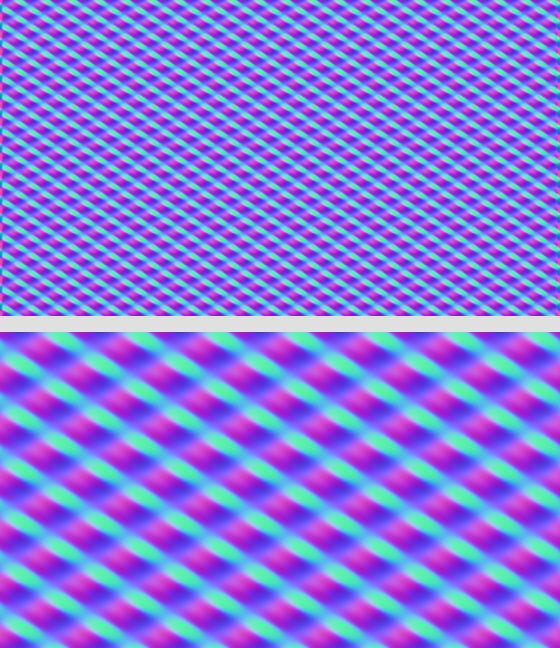
Top: the whole. Bottom: its middle third, enlarged.
A Shadertoy shader for this texture map:

```glsl
const float TAU = 6.2831853;
const vec2 REPEATS = vec2(21.0, 18.0);
const float PATCH_PHASE = 0.66;

// Narrow steep rise followed by a broad, gentle fall
float skewedSlope(float phase) {
    return cos(TAU * phase) + 0.45 * cos(2.0 * TAU * phase);
}

// Tilt of a ridged surface whose ridges are cut into diamond patches
vec2 diamondTilt(float across, float along, float ridgeStrength, float crossStrength) {
    float bump = 1.0 + 0.65 * cos(TAU * (along + 0.06));
    float ridge = ridgeStrength * bump * skewedSlope(across);

    // Cross cuts are deepest on the lower flank of each ridge
    float cutDepth = 0.6 - 0.4 * sin(TAU * (across + 0.1));
    float cross = crossStrength * cutDepth * sin(TAU * along);
    return vec2(-0.4 * ridge - 0.75 * cross, ridge - 0.35 * cross);
}

// One at the left and right borders, zero inside
float sideBorder(float x, float width) {
    return 1.0 - smoothstep(0.3 * width, width, min(x, 1.0 - x));
}

vec3 encodeNormal(vec2 tilt) {
    return 0.5 + 0.5 * normalize(vec3(tilt, 1.0));
}

void mainImage(out vec4 fragColor, in vec2 fragCoord) {
    vec2 uv = fragCoord / iResolution.xy;
    vec2 cell = uv * REPEATS;
    float across = cell.x + cell.y - PATCH_PHASE;
    float along = cell.x - cell.y;
    vec2 tilt = diamondTilt(across, along, 1.15, 0.9);

    // Alternating sideways tilt where the sheet is cut
    tilt.x += 2.0 * sideBorder(uv.x, 0.006) * cos(TAU * cell.y);

    fragColor = vec4(encodeNormal(tilt), 1.0);
}
```
